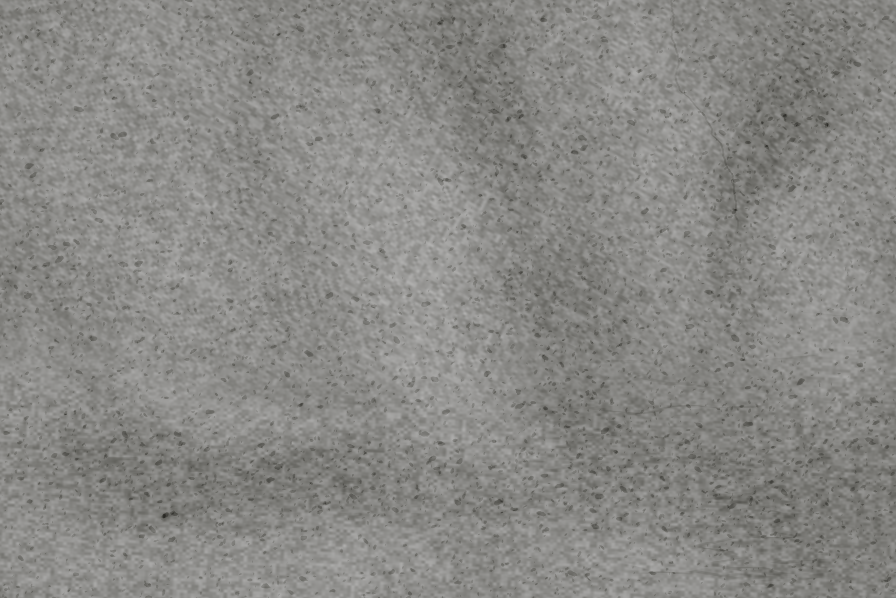
This texture is drawn by a WebGL 1 fragment shader. Its source:

```glsl
precision highp float;
uniform vec2 u_resolution;

float hash(vec2 p) {
  return fract(sin(dot(p, vec2(127.1, 311.7))) * 43758.5453);
}

float noise(vec2 p) {
  vec2 i = floor(p), f = fract(p);
  f = f * f * (3.0 - 2.0 * f);
  return mix(mix(hash(i), hash(i + vec2(1, 0)), f.x),
             mix(hash(i + vec2(0, 1)), hash(i + vec2(1, 1)), f.x), f.y);
}

float fbm(vec2 p) {
  float sum = 0.0, amp = 0.5;
  for (int i = 0; i < 5; i++) {
    sum += amp * noise(p);
    p = mat2(1.6, 1.2, -1.2, 1.6) * p + 7.3;
    amp *= 0.5;
  }
  return sum;
}

vec2 turn(vec2 p, float a) {
  float c = cos(a), s = sin(a);
  return vec2(c * p.x + s * p.y, c * p.y - s * p.x);
}

// Soft tilted ellipse
float stain(vec2 p, vec2 centre, vec2 radii, float angle) {
  vec2 q = turn(p - centre, angle) / radii;
  float d = dot(q, q);
  return exp(-d * (0.3 + 0.7 * d));
}

// Sandy grain, slightly drawn out along x
float grain(vec2 p) {
  return 0.135 * (noise(p * vec2(165, 205)) - 0.5)
       + 0.065 * (noise(p * vec2(82, 125) + 31.0) - 0.5)
       + 0.03 * (noise(p * vec2(30, 58) + 57.0) - 0.5);
}

// Scattered ragged pits, one candidate per cell
float pits(vec2 p, float scale, float density) {
  vec2 q = p * scale, cell = floor(q);
  vec2 centre = 0.3 + 0.4 * vec2(hash(cell + 3.1), hash(cell + 8.7));
  float size = hash(cell + 5.3);
  float radius = 0.08 + 0.17 * size * size;
  float soft = 0.6 * scale / u_resolution.y;
  vec2 offset = turn(fract(q) - centre, 1.6 * hash(cell + 6.6) - 1.2);
  float ragged = 0.14 * (noise(q * 5.0) - 0.5);
  float d = length(offset * vec2(0.65, 1.2)) + ragged;
  return step(hash(cell + 12.9), density) * (1.0 - smoothstep(radius - soft, radius + soft, d));
}

float line(float d, float width) {
  float soft = 1.0 / u_resolution.y;
  return 1.0 - smoothstep(width, width + soft, abs(d));
}

void main() {
  vec2 p = gl_FragCoord.xy / u_resolution.y;
  vec2 warp = vec2(fbm(p * 5.0), fbm(p * 5.0 + 19.0)) - 0.48;
  vec2 fray = vec2(noise(p * 60.0), noise(p * 60.0 + 23.0)) - 0.5;
  vec2 w = p + 0.13 * warp + 0.025 * fray;

  // Pale worn patches
  float pale = 0.7 * stain(w, vec2(0.27, 0.73), vec2(0.2, 0.27), 0.2)
             + stain(w, vec2(0.67, 0.59), vec2(0.34, 0.13), -1.1)
             + 0.9 * stain(w, vec2(0.43, 0.31), vec2(0.21, 0.055), -0.28)
             + 0.6 * stain(w, vec2(1.1, 0.72), vec2(0.1, 0.25), 0.15)
             + 0.8 * stain(w, vec2(1.37, 0.54), vec2(0.1, 0.17), 0.0)
             + 0.75 * stain(w, vec2(0.27, 0.04), vec2(0.42, 0.09), -0.06)
             + 0.5 * stain(w, vec2(1.08, 0.04), vec2(0.18, 0.06), -0.1)
             + 0.5 * stain(w, vec2(0.03, 0.36), vec2(0.08, 0.14), 0.0);

  // Damp streaks and bands
  float damp = 0.85 * stain(w, vec2(0.79, 0.83), vec2(0.24, 0.065), -1.35)
             + 0.9 * stain(w, vec2(1.33, 0.84), vec2(0.16, 0.07), 1.1)
             + 0.7 * stain(w, vec2(1.24, 0.61), vec2(0.05, 0.2), 0.0)
             + 0.75 * stain(w, vec2(0.97, 0.4), vec2(0.12, 0.19), 0.3)
             + 0.5 * stain(w, vec2(0.84, 0.51), vec2(0.03), 0.0)
             + 0.85 * stain(w, vec2(0.43, 0.21), vec2(0.42, 0.09), -0.12)
             + 0.8 * stain(w, vec2(1.22, 0.2), vec2(0.36, 0.14), -0.05)
             + 0.4 * stain(w, vec2(0.44, 0.76), vec2(0.04, 0.2), 0.1);

  float tone = 0.562 + 0.05 * pale - 0.052 * damp + 0.07 * (fbm(p * 4.0 + 40.0) - 0.48);
  vec2 edge = p / vec2(u_resolution.x / u_resolution.y, 1.0) - 0.5;
  tone -= 0.07 * dot(edge, edge);

  // Strokes slope above and lie flat below
  float low = 1.0 - smoothstep(0.3, 0.48, p.y + 0.3 * warp.x);
  tone += mix(grain(turn(p, -0.5)), grain(turn(p, -0.06)), low);

  // Grime caught in the hollows
  float dirt = clamp(0.35 + 0.65 * damp - 0.25 * pale, 0.08, 1.0);
  float hollow = mix(noise(turn(p, -0.5) * vec2(90, 150)), noise(p * vec2(75, 150)), low);
  tone -= 0.06 * dirt * smoothstep(0.5, 0.85, hollow);
  for (int i = 0; i < 3; i++) {
    float k = float(i);
    tone -= (0.12 - 0.015 * k) * pits(turn(p, 0.7 * k + 0.3), 48.0 + 26.0 * k, 0.1 + 0.22 * dirt);
  }

  // One long crack, with fine level cracks at the lower right
  float path = 1.235 - 0.11 * smoothstep(0.66, 0.93, p.y) + 0.035 * (fbm(p.yy * vec2(22, 9)) - 0.48);
  float span = smoothstep(0.58, 0.66, p.y) * (0.4 + 0.6 * noise(p * 25.0));
  tone -= 0.08 * span * line(p.x - path, 0.0008);
  float level = fbm(p * vec2(5, 24) + 11.0) - 0.48;
  float region = low * smoothstep(0.75, 1.1, p.x) * smoothstep(0.4, 0.65, noise(p * vec2(9, 16)));
  tone -= 0.06 * region * line(level / 20.0, 0.0006);

  // Shadows lean olive, highlights stay neutral
  float warmth = 1.0 - smoothstep(0.38, 0.68, tone);
  vec3 colour = vec3(tone) - vec3(0.0, 0.002, 0.008 + 0.012 * warmth);
  gl_FragColor = vec4(clamp(colour, 0.0, 1.0), 1.0);
}
```
